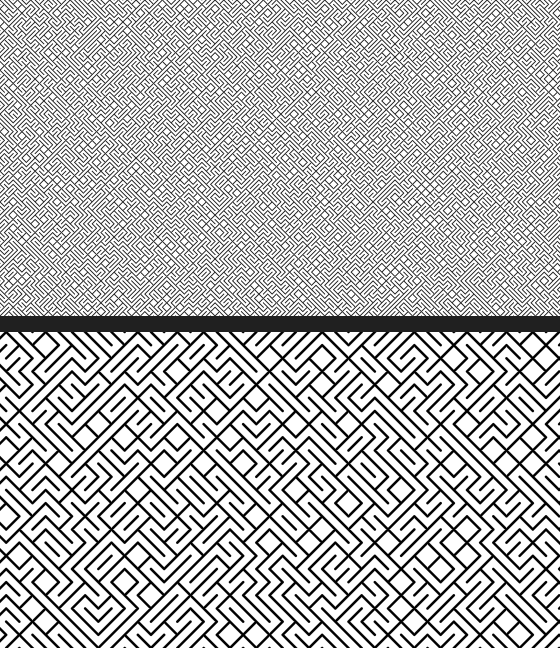
Top: the whole. Bottom: its middle third, enlarged.
Write a WebGL 2 fragment shader that draws this pattern.

```glsl
#version 300 es
precision highp float;

uniform vec2 u_resolution;
out vec4 fragColor;

const float ROWS = 72.0;          // cells along the canvas height
const float HALF_WIDTH = 0.0945;  // half the stroke width, in cells
const float EDGE_SOFTNESS = 0.68; // edge blur radius, in pixels
const vec3 PAPER = vec3(1.0);
const vec3 INK = vec3(0.0);

// Integer hash of a cell, from 0 to 1
float hash(ivec2 cell) {
    uvec2 q = uvec2(cell + 4096) * uvec2(1597334673u, 3812015801u);
    uint n = (q.x ^ q.y) * 1597334673u;
    n = (n ^ (n >> 15u)) * 2246822519u;
    n ^= n >> 13u;
    return float(n >> 8u) / 16777216.0;
}

float segmentDistance(vec2 p, vec2 a, vec2 b) {
    vec2 ab = b - a;
    float t = clamp(dot(p - a, ab) / dot(ab, ab), 0.0, 1.0);
    return length(p - a - ab * t);
}

// Distance to the randomly chosen diagonal of one cell
float diagonalDistance(vec2 p, vec2 cell) {
    vec2 local = p - cell;
    if (hash(ivec2(cell)) < 0.5) local.x = 1.0 - local.x;
    return segmentDistance(local, vec2(0.0), vec2(1.0));
}

// The four cells around the nearest grid corner hold every nearby stroke
float mazeDistance(vec2 p) {
    vec2 corner = floor(p + 0.5);
    float nearest = 1.0;
    for (int y = -1; y <= 0; y++) {
        for (int x = -1; x <= 0; x++) {
            nearest = min(nearest, diagonalDistance(p, corner + vec2(x, y)));
        }
    }
    return nearest;
}

// Filtered stroke: the difference of its two softened edges
float strokeCoverage(float dist, float halfWidth, float softness) {
    return smoothstep(-softness, softness, dist + halfWidth)
         - smoothstep(-softness, softness, dist - halfWidth);
}

void main() {
    float cellsPerPixel = ROWS / u_resolution.y;
    vec2 p = gl_FragCoord.xy * cellsPerPixel;
    float softness = EDGE_SOFTNESS * cellsPerPixel;
    float coverage = strokeCoverage(mazeDistance(p), HALF_WIDTH, softness);
    fragColor = vec4(mix(PAPER, INK, coverage), 1.0);
}
```
